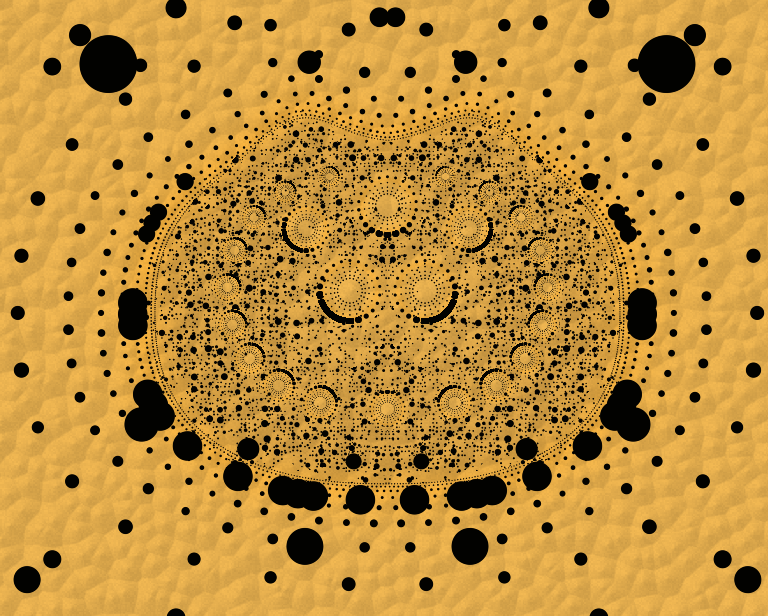
This pattern is drawn by a WebGL 1 fragment shader. Its source:

```glsl
precision highp float;
// Mirrored fractal of black dots and beaded bubbles on embossed golden leather.

uniform vec2 u_resolution;

// Lengths are percent of canvas height, measured from the brain centre.
const vec2 BRAIN_CENTER = vec2(62.9, 49.2);
const vec2 BRAIN_SIZE = vec2(36.6, 26.9);
const float SQUARENESS = 2.4;
const float PI = 3.14159265;
const float RING_REACH = 0.64;
const float RING_SHRINK = 0.65;
const float BEADS = 22.0;
const float BEAD_SHRINK = 0.8;
const vec3 GOLD = vec3(0.88, 0.67, 0.30);
const vec3 ORANGE = vec3(0.92, 0.65, 0.20);
const vec3 SHADOW = vec3(0.68, 0.49, 0.19);
const vec3 INK = vec3(0.008, 0.006, 0.0);

float pixel;
float ink = 0.0;
float web = 1.0;
float glow = 0.0;

float hash(vec2 p) {
  vec3 q = fract(vec3(p.xyx) * 0.1031);
  q += dot(q, q.yzx + 33.33);
  return fract((q.x + q.y) * q.z);
}

vec2 hash2(vec2 p) { return vec2(hash(p), hash(p + 47.3)); }

void disc(vec2 p, vec2 c, float r) {
  ink = max(ink, 1.0 - smoothstep(r - 0.6 * pixel, r + 0.6 * pixel, length(p - c)));
}

// Heart-like lift of the two upper lobes.
float lobeLift(vec2 p) {
  float x = (p.x - 14.5) / 8.5;
  return 5.0 * exp(-x * x) * smoothstep(0.0, 25.0, p.y);
}

float superNorm(vec2 q) {
  vec2 a = pow(abs(q) + 0.0001, vec2(SQUARENESS));
  return pow(a.x + a.y, 1.0 / SQUARENESS);
}

// Point on the brain outline scaled by rho; the angle starts at the bottom.
vec2 outline(float angle, float rho) {
  vec2 dir = vec2(sin(angle), -cos(angle));
  vec2 p = dir / superNorm(dir) * rho * BRAIN_SIZE;
  return p + vec2(0.0, lobeLift(p));
}

// Clear bubble framed by rings of beads that swell towards one side.
void bubble(vec2 p, vec2 c, float radius, vec2 heavySide, float swell) {
  vec2 d = p - c;
  float r = length(d) + 0.001;
  float ring = clamp(floor(log(r / radius) / log(BEAD_SHRINK) + 0.5), -1.0, 4.0);
  float cell = floor(atan(d.y, d.x) / (2.0 * PI) * BEADS);
  float a = (cell + 0.5) / BEADS * 2.0 * PI;
  vec2 dir = vec2(cos(a), sin(a));
  float side = pow(0.5 + 0.5 * dot(dir, heavySide), 4.0);
  float size = ring == 0.0 ? 0.05 + swell * side : 0.025;
  disc(p, c + dir * radius * pow(BEAD_SHRINK, ring), radius * size);
  web *= mix(0.06, 1.0, smoothstep(radius * 0.9, radius * 1.4, r));
  glow = max(glow, 0.7 * exp(-abs(r / radius - 0.9) * 7.0));
}

// Rings of dots crowding towards the brain outline.
void outerDots(vec2 p, float rho, float angle) {
  float ring = log(max(rho - 1.0, 0.005) / RING_REACH) / log(RING_SHRINK);
  ring = clamp(floor(ring + 0.5), -1.0, 7.0);
  float count = floor(15.0 * pow(1.5, ring));
  float a = (floor(angle / PI * count) + 0.5) / count * PI;
  vec2 c = outline(a, 1.0 + RING_REACH * pow(RING_SHRINK, ring));
  disc(p, c, 1.2 * pow(0.7, ring) * mix(0.8, 1.1, hash(c)));
}

// Heavy blots on the rim, some stretched into clusters.
void rimBlots(vec2 p) {
  for (int i = 0; i < 10; i++) {
    float k = float(i);
    if (i == 5 || i == 7) continue;
    float spread = (mod(k, 5.0) == 1.0 || (i > 0 && mod(k, 4.0) == 0.0)) ? 0.06 : 0.0;
    for (int j = -1; j <= 1; j++)
      disc(p, outline(0.106 + 0.243 * k + spread * float(j), 1.13), i > 7 ? 1.4 : 2.4);
  }
}

// Largest single discs.
void landmarks(vec2 p) {
  disc(p, vec2(45.3, 40.4), 4.7);
  disc(p, vec2(49.9, 45.1), 1.8);
  disc(p, vec2(40.1, 40.2), 1.1);
  disc(p, vec2(1.3, 48.0), 1.6);
  disc(p, vec2(12.7, 40.7), 1.9);
  disc(p, vec2(24.8, 47.1), 1.2);
  disc(p, vec2(13.4, -37.9), 3.0);
  disc(p, vec2(22.6, -22.1), 1.8);
  disc(p, vec2(5.5, -24.1), 1.3);
  disc(p, vec2(39.9, -18.1), 2.8);
  disc(p, vec2(58.5, -43.3), 2.2);
}

// Speckle in three sizes.
void grain(vec2 p, float density) {
  float size = 0.65;
  for (int i = 0; i < 3; i++) {
    vec2 id = floor(p / size) + 71.0 * float(i);
    vec2 at = (floor(p / size) + 0.25 + 0.5 * hash2(id)) * size;
    if (hash(id + 19.7) < density * 0.6) disc(p, at, size * mix(0.14, 0.25, hash(id + 5.1)));
    size *= 1.9;
  }
}

// Height of the leather: rounded scales.
float leather(vec2 p) {
  vec2 id = floor(p);
  float nearest = 2.0;
  for (int y = -1; y <= 1; y++)
    for (int x = -1; x <= 1; x++) {
      vec2 g = id + vec2(x, y);
      nearest = min(nearest, length(g + hash2(g + 90.0) - p));
    }
  return nearest;
}

void main() {
  pixel = 100.0 / u_resolution.y;
  vec2 canvas = gl_FragCoord.xy * pixel;
  vec2 p = canvas - BRAIN_CENTER;
  p.x = abs(p.x);
  vec2 q = (p - vec2(0.0, lobeLift(p))) / BRAIN_SIZE;
  float rho = superNorm(q);

  outerDots(p, rho, atan(q.x, -q.y));
  rimBlots(p);
  landmarks(p);

  // Bubbles: centre, sides, eyes, then a chain along the rim.
  bubble(p, vec2(0.0, 17.4), 4.7, vec2(0.0, -1.0), 0.09);
  bubble(p, vec2(13.2, 13.7), 3.6, vec2(0.8, -0.6), 0.2);
  bubble(p, vec2(6.1, 3.6), 4.9, vec2(0.6, -0.8), 0.17);
  for (int i = 0; i < 10; i++) {
    float k = float(i);
    float a = 0.32 * k;
    vec2 c = vec2(26.0 * pow(sin(a) + 0.0001, 0.75), 3.6 - 19.2 * cos(a));
    bubble(p, c, 2.8 - 0.14 * k, vec2(-0.6, 0.8), 0.14);
  }

  float inside = 1.0 - smoothstep(0.9, 1.1, rho);
  float fan = length((p - vec2(8.5, 0.5)) / vec2(10.0, 10.5));
  web *= mix(0.6, 1.0, smoothstep(0.8, 1.0, fan));
  grain(p, inside * web);

  // Lit gold ground with an orange halo.
  vec2 scale = canvas * 0.28;
  float relief = leather(scale) - leather(scale + vec2(0.07, -0.07));
  float mottle = hash(floor(canvas * 3.5)) - 0.5;
  float halo = 0.75 * exp(-abs(rho - 1.08) * 9.0);
  vec3 color = mix(GOLD, ORANGE, max(halo, glow * inside));
  color = mix(color, SHADOW, 0.3 * inside * web);
  color *= 1.0 + 0.6 * relief + 0.05 * mottle;
  gl_FragColor = vec4(mix(color, INK, ink), 1.0);
}
```
